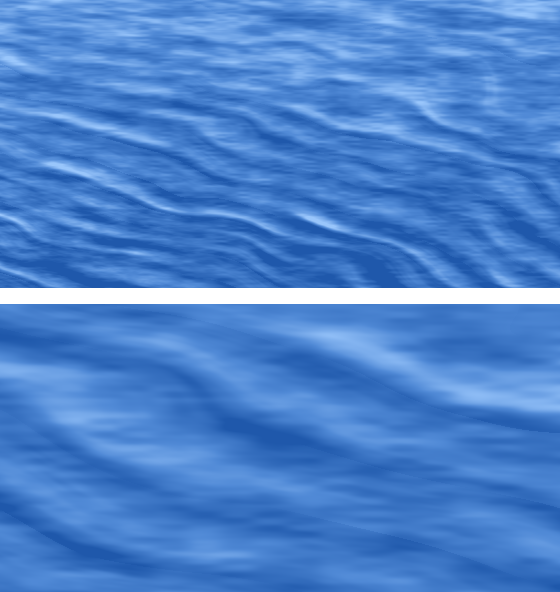
Top: the whole. Bottom: its middle third, enlarged.
Reproduce this texture procedurally as a Shadertoy shader.

```glsl
// Soft blue sea surface with slanting swell crests and fine horizontal ripples.
#define DEEP_BLUE   vec3(0.12, 0.345, 0.67)
#define MID_BLUE    vec3(0.315, 0.54, 0.84)
#define PALE_BLUE   vec3(0.60, 0.775, 0.985)
#define CREST_RATE  13.0   // crests per canvas height at the left edge
#define CREST_SLANT 4.3    // phase gained per unit of width
#define CREST_BEND  1.1    // irregularity of the crest lines
#define SWELL       0.50
#define CHOP        1.0
#define STREAKS     0.40
#define GRAIN       0.20
#define GLINT       0.30

float hash(vec2 cell) {
    return fract(sin(dot(cell, vec2(127.1, 311.7))) * 43758.5453);
}

float noise(vec2 p) {
    vec2 cell = floor(p), f = fract(p);
    f = f * f * f * (f * (f * 6.0 - 15.0) + 10.0);
    float low = mix(hash(cell), hash(cell + vec2(1, 0)), f.x);
    float high = mix(hash(cell + vec2(0, 1)), hash(cell + vec2(1, 1)), f.x);
    return mix(low, high, f.y);
}

float fbm(vec2 p) {
    float sum = 0.0, weight = 0.5;
    for (int i = 0; i < 4; i++) {
        sum += weight * noise(p);
        p = mat2(1.0, 0.12, -0.35, 1.0) * p * 1.95 + 17.3;
        weight *= 0.58;
    }
    return sum / 1.06;
}

// Crest lines slope down to the right, widen rightward and flatten upward.
float crestPhase(vec2 p) {
    float bend = noise(p * vec2(2.0, 4.0) + 4.7) - 0.5;
    bend += 0.5 * (noise(p * vec2(5.0, 10.0) + 31.0) - 0.5);
    return (CREST_RATE - 2.6 * p.x) * p.y + CREST_SLANT * p.x + CREST_BEND * bend;
}

float waterTone(vec2 p) {
    float phase = crestPhase(p);
    float f = fract(phase);
    float far = smoothstep(0.5, 1.0, p.y);

    // Sky reflection grows toward the top
    float tone = 0.18 + 0.46 * pow(p.y, 1.2);

    // Swell: crisp lower edge, long fade above, broken along its length
    float crest = smoothstep(0.0, 0.35, f) * (1.0 - smoothstep(0.25, 1.0, f));
    float strength = noise(vec2(p.x * 4.5, floor(phase) * 3.7 + 9.0));
    tone += SWELL * (0.3 + strength) * (crest - 0.42) * (1.0 - 0.65 * far);
    tone += GLINT * smoothstep(0.55, 0.95, strength) * crest * crest * (1.0 - far);

    // Chop follows the crests, and turns level in the distance
    float chop = fbm(vec2(p.x * 4.5, phase * 1.6) + 52.0);
    float level = fbm(vec2(p.x * 5.0 + p.y, p.y * 26.0 + p.x * 2.0) + 71.0);
    tone += CHOP * (mix(chop, level, 0.3 + 0.45 * far) - 0.5);

    // Small ripples gather in the lower left
    float near = (1.0 - smoothstep(0.2, 1.1, p.x)) * (1.0 - smoothstep(0.2, 0.75, p.y));
    tone += 0.6 * near * (fbm(vec2(p.x * 10.0, p.y * 34.0 + p.x * 9.0)) - 0.5);

    // Horizontal streaks and hairline grain
    float streak = noise(vec2(p.x * 9.0, p.y * 58.0 + p.x * 4.0) + 13.0);
    float hair = noise(vec2(p.x * 26.0, p.y * 130.0) + 88.0);
    tone += STREAKS * (0.55 + 0.4 * far) * (streak - 0.5) + GRAIN * (hair - 0.5);
    return clamp(tone, 0.0, 1.0);
}

void mainImage(out vec4 fragColor, in vec2 fragCoord) {
    vec2 p = fragCoord / iResolution.y;
    float tone = waterTone(p);
    vec3 color = mix(DEEP_BLUE, MID_BLUE, min(tone * 2.0, 1.0));
    color = mix(color, PALE_BLUE, max(tone * 2.0 - 1.0, 0.0));
    fragColor = vec4(color, 1.0);
}
```
